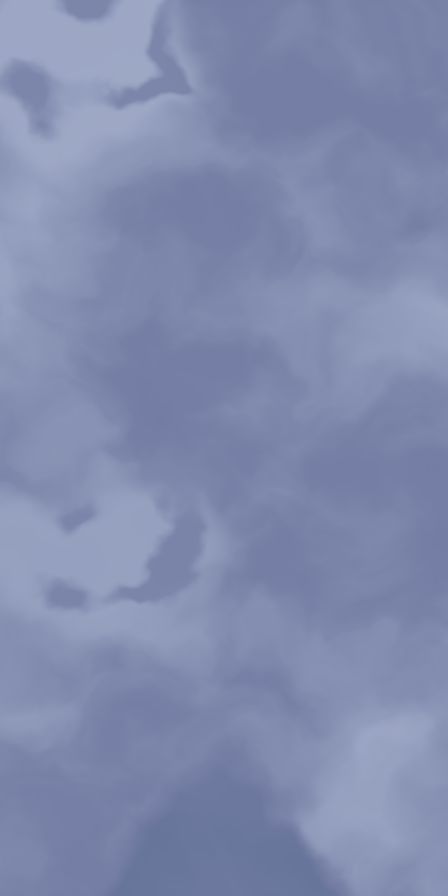
A WebGL 1 fragment shader for this texture:

```glsl
precision highp float;

uniform vec2 u_resolution;

vec2 gradient(vec2 cell) {
    vec2 k = fract(cell * vec2(0.1031, 0.1130));
    k += dot(k, k.yx + 33.33);
    float angle = 6.2832 * fract((k.x + k.y) * k.x * 17.0);
    return vec2(cos(angle), sin(angle));
}

float gradientNoise(vec2 p) {
    vec2 i = floor(p), f = p - i;
    vec2 u = f * f * f * (f * (f * 6.0 - 15.0) + 10.0);
    float a = dot(gradient(i), f);
    float b = dot(gradient(i + vec2(1, 0)), f - vec2(1, 0));
    float c = dot(gradient(i + vec2(0, 1)), f - vec2(0, 1));
    float d = dot(gradient(i + vec2(1, 1)), f - vec2(1, 1));
    return mix(mix(a, b, u.x), mix(c, d, u.x), u.y);
}

float fbm(vec2 p) {
    float sum = 0.0, amplitude = 0.6;
    for (int i = 0; i < 5; i++) {
        sum += amplitude * gradientNoise(p);
        p = mat2(1.6, 1.2, -1.2, 1.6) * p + 5.3;
        amplitude *= 0.45;
    }
    return sum;
}

// Soft elliptical mass of vapour
float puff(vec2 p, vec2 center, vec2 radius) {
    vec2 d = (p - center) / radius;
    return exp(-dot(d, d));
}

void main() {
    vec2 p = gl_FragCoord.xy / u_resolution.x;
    vec2 drift = vec2(fbm(p * 3.6 + 11.0), fbm(p * 3.6 + 27.0));
    vec2 q = p + 0.20 * drift;

    // Hazy body of the cloud with medium billows
    float tone = 0.35 + 0.40 * fbm(q * vec2(3.0, 3.8) + 3.0);
    tone += 0.30 * fbm(q * vec2(5.5, 7.0) + 40.0);

    // Broad pale and dusky masses
    tone += 0.34 * puff(q, vec2(0.95, 1.27), vec2(0.36, 0.13));
    tone += 0.40 * puff(q, vec2(0.84, 0.22), vec2(0.22, 0.26));
    tone += 0.42 * puff(q, vec2(0.04, 0.40), vec2(0.13, 0.09));
    tone += 0.42 * puff(q, vec2(0.00, 1.38), vec2(0.14, 0.24));
    tone += 0.22 * puff(q, vec2(0.25, 0.60), vec2(0.35, 0.10));
    tone += 0.24 * puff(q, vec2(0.20, 1.63), vec2(0.35, 0.07));
    tone -= 0.16 * puff(q, vec2(0.40, 1.18), vec2(0.30, 0.22));
    tone -= 0.20 * puff(q, vec2(0.92, 0.74), vec2(0.28, 0.16));
    tone -= 0.12 * puff(q, vec2(0.72, 1.80), vec2(0.28, 0.16));
    tone -= 0.14 * puff(q, vec2(0.15, 0.15), vec2(0.20, 0.16));
    tone = max(tone, 0.16 + 0.3 * tone);

    // Bright openings with dark scraps adrift in them
    for (int i = 0; i < 2; i++) {
        float row = float(i);
        vec2 local = q - vec2(0.14, 1.86 - 1.08 * row);
        float edge = length(local * vec2(0.72, 1.2 + 0.6 * row)) - 0.24;
        float opening = smoothstep(0.06 + 0.05 * row, -0.06, edge);
        float scraps = puff(local, vec2(-0.03, -0.07), vec2(0.08, 0.055));
        scraps += puff(local, vec2(0.20, -0.07), vec2(0.09, 0.03));
        scraps += puff(local, vec2(0.25, 0.03), vec2(0.04, 0.11));
        scraps += puff(local, vec2(0.02, 0.12), vec2(0.07, 0.04));
        scraps = smoothstep(0.2, 0.85, scraps + 0.35 * fbm(local * 9.0));
        tone = mix(tone, 0.93 - 0.14 * row - (0.60 - 0.12 * row) * scraps, opening * 0.94);
    }

    // Dark rounded mound rising from the bottom
    vec2 swell = p + 0.07 * drift - vec2(0.50, 0.0);
    float ridge = 0.36 * exp(-swell.x * swell.x / 0.05) - 0.05;
    float lumps = 0.10 * fbm(p * 8.0) + 0.03 * gradientNoise(p * 15.0);
    float mound = smoothstep(-0.05, 0.06, ridge - swell.y + lumps);
    tone = mix(tone, 0.06 + 0.10 * fbm(q * 5.0), mound * 0.95);

    // Slate through violet grey to pale haze
    tone = clamp(tone, 0.0, 1.0);
    vec3 color = mix(vec3(0.40, 0.455, 0.60), vec3(0.455, 0.49, 0.64), smoothstep(0.0, 0.20, tone));
    color = mix(color, vec3(0.50, 0.54, 0.68), smoothstep(0.16, 0.44, tone));
    color = mix(color, vec3(0.64, 0.68, 0.79), clamp((tone - 0.38) / 0.62, 0.0, 1.0));
    gl_FragColor = vec4(color, 1.0);
}
```
